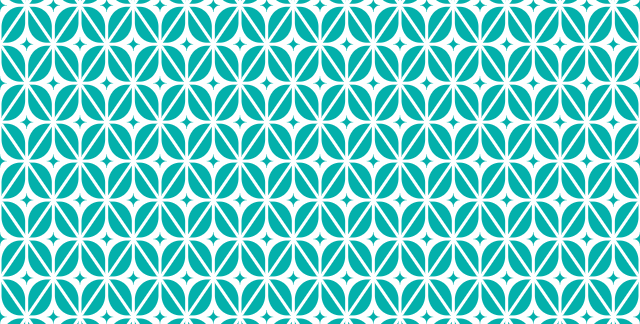
Give the GLSL for this pattern, as a WebGL 1 fragment shader.

```glsl
precision highp float;
// Teal split leaves in a staggered lattice, with four-pointed stars between them on white.

uniform vec2 u_resolution;

// Lengths are in cell widths; each cell holds one leaf.
const float CELLS_ACROSS = 24.0;
const vec2 CELL = vec2(1.0, 1.461);
const float ROW_OFFSET = 0.265;
const float HALF_GAP = 0.057;
const float HALF_SLIT = 0.058;
const vec2 CORNER_RADII = vec2(0.70, 0.76);
const float STAR_RADIUS = 0.24;
const float STAR_TIP = 0.006;
const vec3 TEAL = vec3(0.01, 0.69, 0.67);
const vec3 WHITE = vec3(0.995, 1.0, 1.0);

// Half a leaf: a box with one elliptical corner, cut along the diagonal.
float halfLeafDistance(vec2 q) {
  vec2 inner = 0.5 * CELL - HALF_GAP;
  vec2 edge = abs(q) - inner;
  float box = max(edge.x, edge.y);

  vec2 v = max(q - inner + CORNER_RADII, 0.001);
  float f = length(v / CORNER_RADII);
  float corner = (f - 1.0) * f / length(v / (CORNER_RADII * CORNER_RADII));

  float slit = HALF_SLIT - dot(q, normalize(CELL.yx));
  return max(max(box, corner), slit);
}

// Star bounded by four concave arcs with slightly blunt tips.
float starDistance(vec2 q) {
  q = abs(q);
  float arcs = STAR_RADIUS - length(q - STAR_RADIUS - STAR_TIP);
  return max(arcs, max(q.x, q.y) - STAR_RADIUS);
}

void main() {
  float pixel = CELLS_ACROSS / u_resolution.x;
  vec2 p = gl_FragCoord.xy * pixel - vec2(0.0, ROW_OFFSET);

  // Cell-centred position, mirrored in alternate cells.
  vec2 id = floor(p / CELL);
  vec2 q = p - (id + 0.5) * CELL;
  if (mod(id.x + id.y, 2.0) > 0.5) q.x = -q.x;

  // Fold across the leaf centre so the star sits at the upper right.
  if (dot(q, CELL.yx) < 0.0) q = -q;

  float d = min(halfLeafDistance(q), starDistance(q - 0.5 * CELL));
  float ink = clamp(0.5 - d / pixel, 0.0, 1.0);
  gl_FragColor = vec4(mix(WHITE, TEAL, ink), 1.0);
}
```
